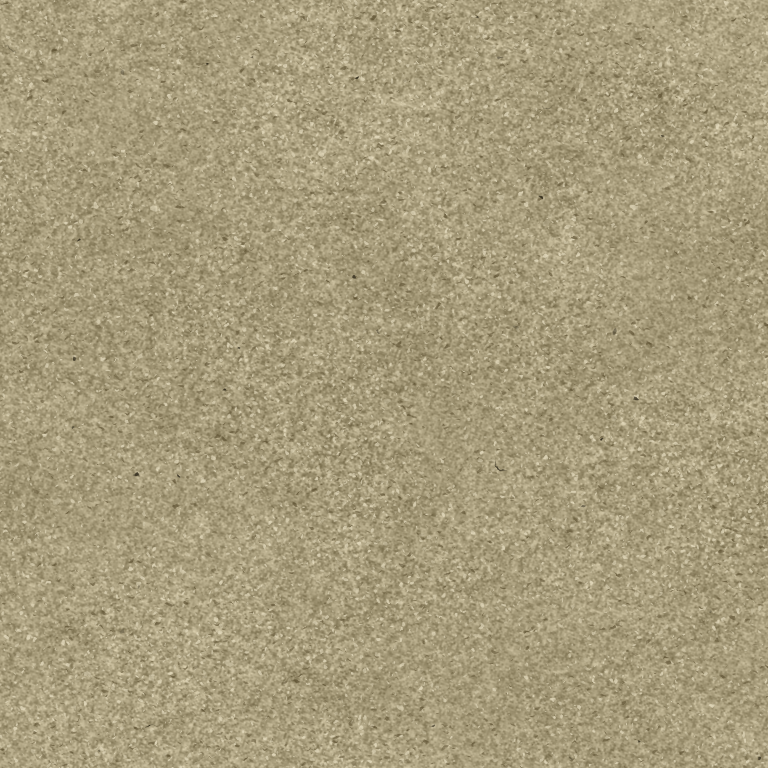
Write a three.js fragment shader that draws this texture.

```glsl
// Fine-grained sandy stone with pale grains, dark horizontal flecks and a few pits.
varying vec2 vUv;

#define BASE_COLOR vec3(0.657, 0.613, 0.483)
#define GRAIN_COLOR vec3(0.92, 0.885, 0.775)
#define FLECK_COLOR vec3(0.31, 0.26, 0.14)
#define PIT_COLOR vec3(0.13, 0.11, 0.06)
#define CLOUD_CONTRAST 0.085
#define MOTTLE_CONTRAST 0.05
#define SAND_CONTRAST 0.185
#define GRAIN_DENSITY 0.36
#define FLECK_DENSITY 0.26
#define EDGE_SOFTNESS 0.0016

vec4 hash4(vec2 cell, float seed) {
  vec4 p = fract(vec4(cell.xyx, cell.y + seed) * vec4(0.1031, 0.1030, 0.0973, 0.1099) + seed * 0.137);
  p += dot(p, p.wzxy + 33.33);
  return fract((p.xxyz + p.yzzw) * p.zywx);
}

// Smooth value noise, from 0 to 1.
float noise(vec2 p, float seed) {
  vec2 cell = floor(p);
  vec2 f = fract(p);
  f = f * f * (3.0 - 2.0 * f);
  float low = mix(hash4(cell, seed).x, hash4(cell + vec2(1.0, 0.0), seed).x, f.x);
  float high = mix(hash4(cell + vec2(0.0, 1.0), seed).x, hash4(cell + 1.0, seed).x, f.x);
  return mix(low, high, f.y);
}

vec2 rotate(vec2 p, float angle) {
  float c = cos(angle);
  float s = sin(angle);
  return vec2(c * p.x - s * p.y, s * p.x + c * p.y);
}

// Layered noise centred on zero.
float fbm(vec2 p, float seed) {
  float sum = 0.0;
  float weight = 0.5;
  for (int i = 0; i < 4; i++) {
    sum += weight * (noise(p, seed + float(i)) - 0.5);
    p = rotate(p, 0.6) * 2.1;
    weight *= 0.6;
  }
  return sum;
}

// Scattered bent ellipses, one per cell at most; sizes are in cell widths.
float scatter(vec2 uv, float cells, float density, vec2 sizeRange,
              float flatness, float tilt, float bend, float seed) {
  vec2 p = uv * cells;
  vec2 home = floor(p);
  float soft = EDGE_SOFTNESS * cells;
  float cover = 0.0;
  for (int j = -1; j <= 1; j++) {
    for (int i = -1; i <= 1; i++) {
      vec2 cell = home + vec2(float(i), float(j));
      vec4 place = hash4(cell, seed);
      vec4 look = hash4(cell, seed + 17.0);
      vec2 d = rotate(p - cell - place.xy, (look.x - 0.5) * tilt);
      float radius = mix(sizeRange.x, sizeRange.y, look.y * look.y);
      d.y += bend * (look.z - 0.5) * d.x * d.x / radius;
      float thickness = radius * flatness;
      float dist = (length(d / vec2(radius, thickness)) - 1.0) * thickness;
      float mask = 1.0 - smoothstep(-0.5 * soft, 0.5 * soft, dist);
      cover = max(cover, mask * step(place.z, density) * mix(0.3, 1.0, look.w));
    }
  }
  return cover;
}

void main() {
  vec2 uv = vUv;

  // Broad clouds and patches where grains or flecks gather
  float cloud = fbm(uv * vec2(4.0, 6.0), 3.0);
  float grainPatch = clamp(1.0 + 2.4 * fbm(uv * 7.0, 11.0), 0.3, 1.8);
  float fleckPatch = clamp(1.0 + 3.0 * fbm(uv * vec2(5.0, 9.0), 23.0), 0.2, 2.2);

  // Mottling and crisp fine sand, slightly drawn out sideways
  float mottle = fbm(uv * vec2(28.0, 40.0), 31.0);
  float sand = 0.95 * (noise(rotate(uv, 0.35) * vec2(380.0, 430.0), 41.0) - 0.5);
  sand += 0.75 * (noise(rotate(uv, -0.25) * vec2(235.0, 280.0), 47.0) - 0.5);
  sand += 0.35 * (noise(rotate(uv, 0.15) * vec2(120.0, 165.0), 43.0) - 0.5);
  float tone = CLOUD_CONTRAST * cloud + MOTTLE_CONTRAST * mottle;
  tone += SAND_CONTRAST * sand * mix(0.75, 1.0, grainPatch);
  vec3 color = BASE_COLOR + tone;

  // Pale grains: many small ones, few larger, with ragged outlines
  vec2 rough = uv + 0.0028 * (vec2(noise(uv * 290.0, 53.0), noise(uv * 290.0, 59.0)) - 0.5);
  float small = scatter(rough, 140.0, GRAIN_DENSITY * grainPatch, vec2(0.18, 0.46), 0.65, 6.28, 0.0, 61.0);
  float large = scatter(rough, 42.0, 0.07 * grainPatch, vec2(0.08, 0.24), 0.65, 2.5, 0.0, 67.0);
  color = mix(color, GRAIN_COLOR, max(0.72 * small, 0.6 * large));

  // Dark flecks, mostly level
  float fleck = scatter(rough, 105.0, FLECK_DENSITY * fleckPatch, vec2(0.14, 0.46), 0.42, 1.5, 0.5, 71.0);
  color = mix(color, FLECK_COLOR, 0.6 * fleck);

  // Rare pits and short curved cracks
  float pit = scatter(rough, 16.0, 0.12 * fleckPatch, vec2(0.025, 0.065), 0.6, 2.0, 0.5, 79.0);
  float crack = scatter(rough, 7.0, 0.09 * fleckPatch, vec2(0.03, 0.07), 0.13, 1.8, 1.2, 83.0);
  color = mix(color, PIT_COLOR, 0.85 * max(pit, crack));

  gl_FragColor = vec4(clamp(color, 0.0, 1.0), 1.0);
}
```
